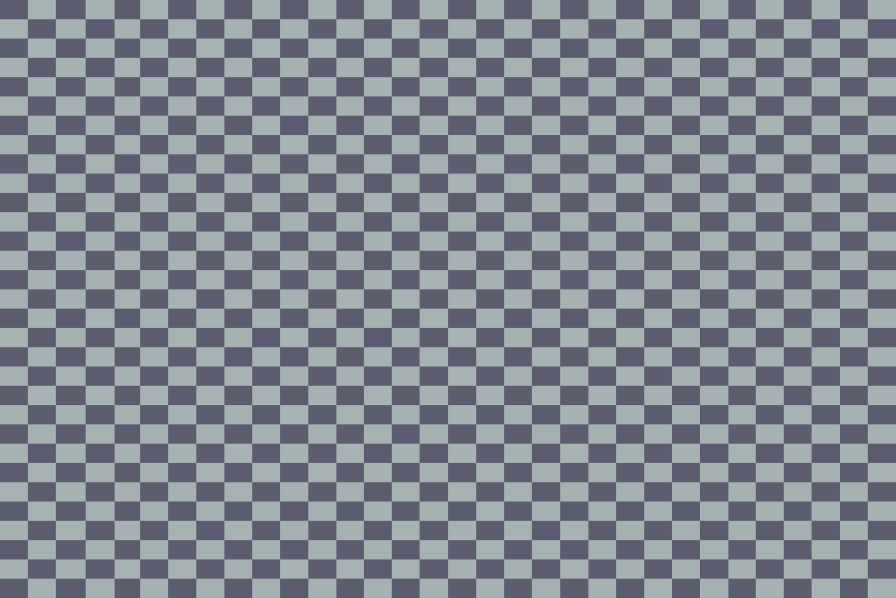
Reproduce this pattern procedurally as a WebGL 1 fragment shader.

```glsl
precision highp float;

#define COLUMNS 32.0
#define ROWS 31.0
#define DARK_COLOR vec3(0.363, 0.363, 0.438)
#define LIGHT_COLOR vec3(0.652, 0.695, 0.702)
#define EDGE_JITTER 0.03
#define BULGE_COLUMN 3.6
#define BULGE_SHIFT 0.14
#define TONE_VARIATION 0.006

uniform vec2 u_resolution;

float hash(vec2 p) {
  return fract(sin(dot(p, vec2(127.1, 311.7))) * 43758.5453);
}

// Square wave: +1 in even cells, -1 in odd ones, smoothed over one pixel
float squareWave(float position, float edge, float index, float pixel) {
  float side = clamp(2.0 * (position - edge) / pixel, -1.0, 1.0);
  return side * (1.0 - 2.0 * mod(index, 2.0));
}

// Vertical edges wander slightly, with one wider shift near the left
float columnEdge(float index) {
  float jitter = EDGE_JITTER * (hash(vec2(index, 7.0)) - 0.5);
  float offset = index - BULGE_COLUMN;
  float bulge = BULGE_SHIFT * exp(-2.0 * offset * offset);
  return index + (jitter + bulge) * step(0.5, index);
}

void main() {
  vec2 grid = vec2(COLUMNS, ROWS);
  vec2 cell = gl_FragCoord.xy / u_resolution * grid;
  vec2 pixel = grid / u_resolution;
  vec2 nearest = floor(cell + 0.5);

  // Checks from the product of the two waves
  float across = squareWave(cell.x, columnEdge(nearest.x), nearest.x, pixel.x);
  float down = squareWave(cell.y, nearest.y, nearest.y, pixel.y);
  vec3 color = mix(LIGHT_COLOR, DARK_COLOR, 0.5 + 0.5 * across * down);

  // Faint difference in tone between checks
  color += TONE_VARIATION * (hash(floor(cell)) - 0.5);
  gl_FragColor = vec4(color, 1.0);
}
```
